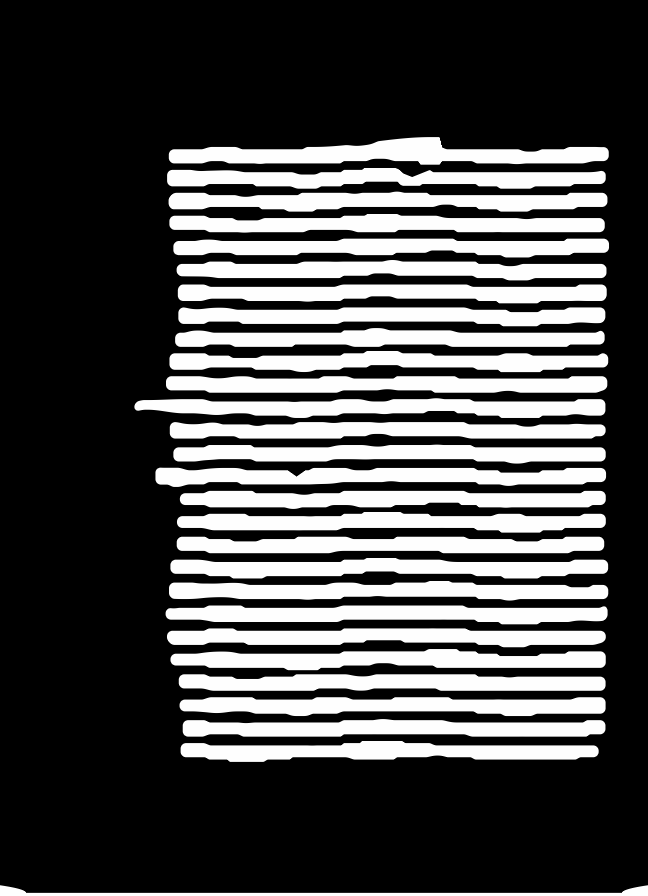
This pattern is drawn by a Shadertoy shader. Its source:

```glsl
// Layout, in units of canvas height
const float TOP_ROW = 0.8255;
const float PITCH = 0.02559;
const float LAST_ROW = 26.0;
const float HALF_THICK = 0.0079;
const float END_RADIUS = 0.0062;
const float LEFT_END = 0.1927;
const float RIGHT_END = 0.677;
// Edge wobble
const float SWAY = 0.0017;
const float SWAY_PERIOD = 0.286;
const float ROUGHNESS = 0.0032;
const float STEP_SIZE = 0.0026;
// Irregular rows and bottom rim
const float SPIKE_ROW = 11.0;
const float BLOB_ROW = 14.0;
const float RIM = 0.0035;
const float RIM_CORNER = 0.0085;
const float RIM_REACH = 0.029;
const float TAU = 6.28319;
const vec3 INK = vec3(0.0);
const vec3 PAPER = vec3(0.995);

float hash(float n) {
    return fract(sin(n * 12.9898) * 43758.55);
}

// One-dimensional gradient noise
float noise(float x, float seed) {
    float i = floor(x), f = x - i;
    float a = (hash(i + seed * 57.3) * 2.0 - 1.0) * f;
    float b = (hash(i + 1.0 + seed * 57.3) * 2.0 - 1.0) * (f - 1.0);
    return 2.0 * mix(a, b, f * f * f * (f * (f * 6.0 - 15.0) + 10.0));
}

// Snap to levels with a short ramp between them
float stepped(float v) {
    v /= STEP_SIZE;
    return STEP_SIZE * (floor(v) + smoothstep(0.4, 0.6, fract(v)));
}

float isRow(float row, float target) {
    return 1.0 - step(0.5, abs(row - target));
}

float notch(float x, float center, float width) {
    return max(0.0, 1.0 - abs(x - center) / width);
}

float band(float x, float a, float b) {
    return smoothstep(a - 0.002, a + 0.002, x) - smoothstep(b - 0.002, b + 0.002, x);
}

float barDistance(vec2 p, float row) {
    float spike = isRow(row, SPIKE_ROW);
    float blob = isRow(row, BLOB_ROW);
    float first = isRow(row, 0.0);
    float second = isRow(row, 1.0);

    // Ragged ends
    float left = LEFT_END + 0.0065 * cos(TAU * (row - 6.0) / 9.5)
        + 0.004 * (hash(row + 3.0) - 0.5) + 0.005 * smoothstep(20.0, 25.0, row);
    left = mix(left, 0.150, spike);
    left = mix(left, 0.1735, blob);
    float right = RIGHT_END + 0.006 * (hash(row + 71.0) - 0.5)
        - 0.008 * smoothstep(24.0, 26.0, row);

    // Stepped upper and lower edges
    float sway = -SWAY * cos(TAU * (p.x - 0.306) / SWAY_PERIOD)
        * smoothstep(0.2, 0.3, p.x);
    float center = TOP_ROW - row * PITCH;
    float upper = center + HALF_THICK
        + stepped(sway + ROUGHNESS * noise(p.x * 13.0, row + 1.0) + 0.5 * STEP_SIZE);
    float lower = center - HALF_THICK
        + stepped(sway + ROUGHNESS * noise(p.x * 13.0, row + 41.0) + 0.5 * STEP_SIZE);

    // Swellings and notches
    float crest = smoothstep(0.35, 0.48, p.x) * (1.0 - smoothstep(0.490, 0.494, p.x));
    upper += first * 0.011 * crest;
    lower -= first * 0.004 * band(p.x, 0.468, 0.492);
    upper -= second * 0.008 * notch(p.x, 0.460, 0.020);
    lower -= second * 0.002 * band(p.x, 0.445, 0.470);
    upper -= blob * 0.007 * notch(p.x, 0.331, 0.010);
    float swell = blob * 0.0028 * (1.0 - smoothstep(0.198, 0.212, p.x));
    upper += swell;
    lower -= swell;
    float taper = spike * (1.0 - smoothstep(0.165, 0.205, p.x));
    upper -= taper * 0.001;
    lower += taper * 0.004;

    // Rounded box between the edges
    vec2 middle = 0.5 * vec2(left + right, upper + lower);
    vec2 extent = 0.5 * vec2(right - left, upper - lower);
    float radius = min(END_RADIUS, extent.y);
    vec2 q = abs(p - middle) - extent + radius;
    return length(max(q, 0.0)) + min(max(q.x, q.y), 0.0) - radius;
}

void mainImage(out vec4 fragColor, in vec2 fragCoord) {
    vec2 p = fragCoord / iResolution.y;
    float aspect = iResolution.x / iResolution.y;
    float pixel = 1.0 / iResolution.y;

    float row = clamp(round((TOP_ROW - p.y) / PITCH), 0.0, LAST_ROW);
    float d = barDistance(p, row);

    // Bottom rim, raised at the corners
    float side = min(p.x, aspect - p.x);
    float rim = RIM + RIM_CORNER * sqrt(max(0.0, 1.0 - side / RIM_REACH));
    d = min(d, p.y - rim);

    float cover = clamp(0.5 - d / pixel, 0.0, 1.0);
    fragColor = vec4(mix(INK, PAPER, cover), 1.0);
}
```
